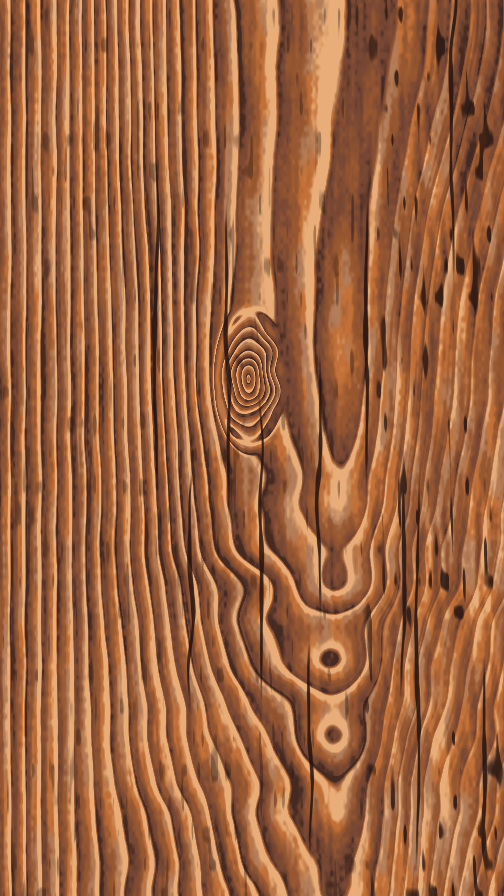
This texture is drawn by a WebGL 1 fragment shader. Its source:

```glsl
precision highp float;
// Weathered softwood board: a bent "phase" field gives the growth bands, which
// run straight at the left, part around a knot and sink into V shapes below it.
// Fibres, short pores and long drying cracks are layered over the bands.

uniform vec2 u_resolution;

const float HEIGHT = 1.7778;             // canvas height in canvas widths
const vec2 KNOT = vec2(0.493, 1.025);
const vec2 KNOT_SIZE = vec2(0.062, 0.125);
const float KNOT_RINGS = 6.0;
const float AXIS = 0.67;                 // centre line of the V shapes
const float BANDS = 17.0;                // growth bands per canvas width
const float CRACKS = 11.0;

const vec3 CRACK = vec3(0.13, 0.07, 0.06);
const vec3 DARK = vec3(0.27, 0.165, 0.135);
const vec3 BROWN = vec3(0.47, 0.28, 0.20);
const vec3 RUSSET = vec3(0.59, 0.34, 0.19);
const vec3 ORANGE = vec3(0.76, 0.44, 0.22);
const vec3 PALE = vec3(0.70, 0.49, 0.35);
const vec3 CREAM = vec3(0.91, 0.68, 0.47);

float hash(vec2 p) {
  return fract(sin(dot(p, vec2(127.1, 311.7))) * 43758.5453);
}

float noise(vec2 p) {
  vec2 i = floor(p), f = fract(p);
  f = f * f * (3.0 - 2.0 * f);
  return mix(mix(hash(i), hash(i + vec2(1, 0)), f.x),
             mix(hash(i + vec2(0, 1)), hash(i + vec2(1, 1)), f.x), f.y);
}

// Growth-band coordinate: whole numbers are the dark edges of bands.
float grainPhase(vec2 p) {
  float r = length((p - KNOT) / KNOT_SIZE);
  float bend = smoothstep(0.08, 0.5, p.x);
  float low = 1.0 - smoothstep(0.7, 1.15, p.y);

  // Part around the knot and spread out toward the top.
  float fromKnot = p.x - KNOT.x;
  float x = p.x - fromKnot * 0.7 * exp(-0.25 * r * r);
  x -= fromKnot * 0.3 * smoothstep(1.0, 1.8, p.y) * smoothstep(0.12, 0.4, p.x);

  // Fold at the axis, with finer bands on its right, and slope downward.
  float side = x - AXIS;
  float fold = sqrt(side * side + 0.0009);
  x = AXIS - fold * (1.0 + 0.9 * smoothstep(0.0, 0.2, side));
  x += 0.36 * bend * smoothstep(-0.3, 1.1, p.y);

  // Irregular waves, strongest in the lower middle.
  x += (noise(p * vec2(4.0, 2.0)) - 0.5) * 0.07 * (0.15 + bend);
  x += (noise(p * vec2(6.0, 13.0) + 7.0) - 0.5) * 0.055 * bend * low;
  x += (noise(p * vec2(28.0, 11.0)) - 0.5) * 0.009;

  float phase = BANDS * x + 4.5 * smoothstep(-0.2, 0.2, p.x);
  float wobble = 0.25 * (noise(p * 24.0) - 0.5);
  float rings = 14.0 + KNOT_RINGS * (r + wobble);
  return mix(phase, rings, 1.0 - smoothstep(0.85, 1.25, r));
}

// Slow rise to a light ridge, then a sharp drop into a dark groove.
float bandProfile(float phase) {
  float t = fract(phase);
  float ridge = smoothstep(0.62, 0.8, t) * 0.25;
  return (0.12 + 0.8 * smoothstep(-0.1, 0.85, t) + ridge)
       * (1.0 - smoothstep(0.83, 0.95, t)) + 0.12 * smoothstep(0.9, 1.0, t);
}

// Long, thin vertical cracks that taper at both ends.
float crackMask(vec2 p) {
  float mask = 0.0;
  for (float i = 0.0; i < CRACKS; i++) {
    float seed = hash(vec2(i, 3.7));
    float x = 0.3 + 0.7 * (i + seed) / CRACKS;
    x += (noise(vec2(p.y * 9.0, i * 5.0)) - 0.5) * 0.012;
    float span = mix(0.15, 0.55, hash(vec2(i, 9.1)));
    float along = abs(p.y - HEIGHT * hash(vec2(i, 5.3))) / span;
    float width = 0.0028 * (1.0 - along) * (0.5 + noise(vec2(p.y * 30.0, i)));
    float line = 1.0 - smoothstep(width, width + 0.0028, abs(p.x - x));
    mask = max(mask, line * (1.0 - smoothstep(0.7, 1.0, along)));
  }
  return mask;
}

vec3 woodColor(float v, float paleness) {
  vec3 c = mix(DARK, BROWN, smoothstep(0.05, 0.24, v));
  c = mix(c, RUSSET, smoothstep(0.24, 0.47, v));
  c = mix(c, mix(ORANGE, PALE, paleness), smoothstep(0.47, 0.7, v));
  return mix(c, CREAM, smoothstep(0.72, 0.95, v));
}

void main() {
  vec2 p = gl_FragCoord.xy / u_resolution * vec2(1.0, HEIGHT);
  float phase = grainPhase(p);
  float right = smoothstep(0.66, 0.8, p.x);
  float high = smoothstep(0.8, 1.5, p.y);

  // Tone: bands, then fibres along the grain, then broad stains.
  float fibre = noise(vec2(phase * 7.0, p.y * 9.0)) - 0.5;
  float streak = noise(vec2(p.x * 120.0 + phase, p.y * 7.0)) - 0.5;
  float speck = noise(p * vec2(170.0, 90.0)) - 0.5;
  float stain = noise(p * vec2(7.0, 3.0) + 20.0) - 0.5;
  float tone = 0.48 + (bandProfile(phase) - 0.48) * mix(0.86, 0.4, right);
  tone += 0.22 * fibre + mix(0.2, 0.42, right) * streak + 0.16 * speck;
  tone += 0.24 * stain + 0.12 * (hash(vec2(floor(phase), 1.0)) - 0.5);
  tone += right * mix(0.08, -0.14, high) - 0.04 * (1.0 - smoothstep(0.1, 0.25, p.x));

  float paleness = smoothstep(0.35, 0.7, noise(p * vec2(45.0, 12.0) + 40.0));
  vec3 color = woodColor(tone, paleness);

  // Short dark pores, denser at the right, and cracks.
  float pore = noise(vec2(p.x * 105.0 + phase * 0.5, p.y * 16.0) + 60.0);
  float pores = smoothstep(0.8, 0.92, pore) * mix(0.35, 0.8, right);
  color = mix(color, CRACK, max(pores, 0.85 * crackMask(p)));
  gl_FragColor = vec4(color, 1.0);
}
```
